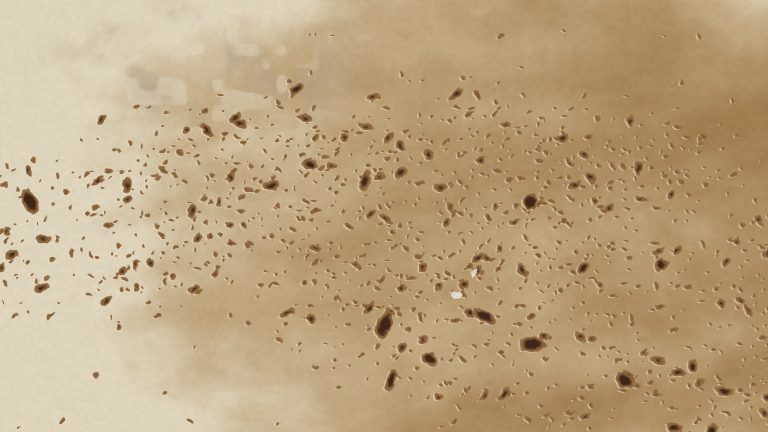
Reproduce this texture procedurally as a Shadertoy shader.

```glsl
// Travertine slab: a pale to ochre stone with soft sloping streaks and a band of
// pits. Tone comes from gradients and fbm; pits are warped ellipses scattered
// in three cell layers, shaded by depth and edged with a pale rim.

const vec3 PALE_STONE  = vec3(0.87, 0.83, 0.735);
const vec3 MID_STONE   = vec3(0.75, 0.65, 0.49);
const vec3 DARK_STONE  = vec3(0.63, 0.49, 0.31);
const vec3 GREY_STAIN  = vec3(0.70, 0.63, 0.54);
const vec3 SHALLOW_PIT = vec3(0.56, 0.41, 0.25);
const vec3 DEEP_PIT    = vec3(0.25, 0.15, 0.09);
const vec3 RIM_LIGHT   = vec3(0.91, 0.86, 0.76);
const vec3 CHIP_WHITE  = vec3(0.90, 0.89, 0.87);

const float STREAK_CONTRAST = 0.95;
const float CLOUD_CONTRAST  = 0.28;
const float GRAIN_CONTRAST  = 0.045;
const float RIM_STRENGTH    = 0.55;
const float PIT_SOFTNESS    = 0.0011;
const vec2  RIM_OFFSET      = vec2(0.0042, 0.0022);

float hash(vec2 p) {
    return fract(sin(dot(p, vec2(127.1, 311.7))) * 43758.5453);
}

float noise(vec2 p) {
    vec2 i = floor(p), f = fract(p);
    f = f * f * (3.0 - 2.0 * f);
    return mix(mix(hash(i), hash(i + vec2(1, 0)), f.x),
               mix(hash(i + vec2(0, 1)), hash(i + vec2(1, 1)), f.x), f.y);
}

float fbm(vec2 p) {
    float sum = 0.0, amp = 0.5;
    for (int i = 0; i < 5; i++) {
        sum += amp * noise(p);
        p = mat2(1.6, 1.2, -1.2, 1.6) * p + 7.3;
        amp *= 0.5;
    }
    return sum;
}

vec2 warp(vec2 p, float freq) {
    return vec2(noise(p * freq), noise(p * freq + 37.7)) - 0.5;
}

// Share of cells holding a pit: a broad band that widens to the right
float pitDensity(vec2 p) {
    float top = 0.80 - 0.2 * (p.x - 0.95) * (p.x - 0.95);
    float bottom = 0.27 - 0.29 * smoothstep(0.4, 1.2, p.x);
    float band = smoothstep(bottom - 0.06, bottom + 0.1, p.y)
               * (1.0 - smoothstep(top - 0.12, top + 0.08, p.y));
    return 0.04 + band * mix(0.5, 1.5, noise(p * 6.0 + 3.1));
}

// Signed distance to the nearest pit of one layer, positive inside
float pitLayer(vec2 p, float cell, vec2 radii, float chance, float seed) {
    float depth = -1.0;
    vec2 home = floor(p / cell);
    for (int y = -1; y <= 1; y++)
    for (int x = -1; x <= 1; x++) {
        vec2 id = home + vec2(x, y);
        vec2 key = id + seed;
        vec2 centre = (id + vec2(hash(key + 11.3), hash(key + 23.9))) * cell;
        if (hash(key) > chance * pitDensity(centre)) continue;
        float size = hash(key + 41.7);
        float radius = mix(radii.x, radii.y, size * size);
        float angle = mix(0.9, -0.5, centre.x / 1.78) + 2.4 * (hash(key + 57.1) - 0.5);
        float stretch = mix(1.0, 2.2, hash(key + 71.9));
        float c = cos(angle), s = sin(angle);
        vec2 q = mat2(c, -s, s, c) * (p - centre);
        depth = max(depth, radius - length(vec2(q.x / stretch, q.y)));
    }
    return depth;
}

float pits(vec2 p) {
    p += 0.008 * warp(p, 60.0) + 0.004 * warp(p, 140.0);
    float large  = pitLayer(p, 0.110, vec2(0.008, 0.018), 0.32, 5.0);
    float medium = pitLayer(p, 0.050, vec2(0.004, 0.010), 0.46, 131.0);
    float small  = pitLayer(p, 0.024, vec2(0.002, 0.005), 0.48, 277.0);
    return max(large, max(medium, small));
}

// Stone tone: 0 is pale, 1 is dark ochre
float stoneTone(vec2 p) {
    vec2 s = p + 0.08 * warp(p, 3.0);
    float tone = 0.04 + 0.47 * p.x - 0.14 * smoothstep(0.7, 1.0, p.y);
    tone += 0.28 * exp(-9.0 * dot(p - vec2(0.9, 0.0), p - vec2(0.9, 0.0)));
    tone -= 0.45 * (1.0 - smoothstep(0.0, 0.3, distance(p, vec2(1.78, 1.0))));
    tone += STREAK_CONTRAST * (fbm(vec2(1.8 * s.x, 5.5 * s.y - 0.9 * s.x) + 4.0) - 0.48);
    return tone + CLOUD_CONTRAST * (fbm(p * 13.0) - 0.48);
}

void mainImage(out vec4 fragColor, in vec2 fragCoord) {
    vec2 p = fragCoord / iResolution.y;
    float soft = max(PIT_SOFTNESS, 0.6 / iResolution.y);

    // Stone body
    float tone = clamp(stoneTone(p), 0.0, 1.0);
    vec3 color = mix(PALE_STONE, MID_STONE, smoothstep(0.0, 1.0, tone * 2.0));
    color = mix(color, DARK_STONE, clamp(tone * 2.0 - 1.0, 0.0, 1.0));

    // Grey stains and round pale mottles at the upper left
    float corner = 1.0 - smoothstep(0.1, 0.36, length((p - vec2(0.47, 0.84)) * vec2(0.8, 1.5)));
    color = mix(color, GREY_STAIN, 0.7 * corner * smoothstep(0.45, 0.75, fbm(p * 9.0 + 8.0)));
    float mottle = smoothstep(0.64, 0.78, noise(p * 26.0 + 2.0));
    color = mix(color, PALE_STONE, 0.5 * corner * mottle);

    // Fine grain
    color += GRAIN_CONTRAST * (fbm(p * 110.0) - 0.48);

    // Pits, rims and a few white chips
    float depth = pits(p);
    float hole = smoothstep(-soft, soft, depth);
    float rim = smoothstep(-0.0015, 0.002, pits(p + RIM_OFFSET)) * (1.0 - hole);
    color = mix(color, RIM_LIGHT, RIM_STRENGTH * rim);
    color = mix(color, mix(SHALLOW_PIT, DEEP_PIT, smoothstep(0.002, 0.009, depth)), hole);
    float chip = pitLayer(p + 0.008 * warp(p, 90.0), 0.16, vec2(0.004, 0.009), 0.08, 419.0);
    color = mix(color, CHIP_WHITE, 0.85 * smoothstep(-soft, soft, chip));

    fragColor = vec4(color, 1.0);
}
```
